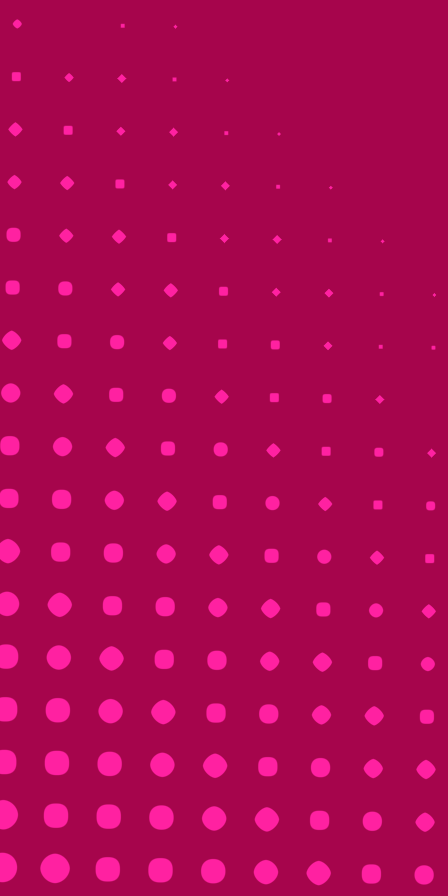
Reproduce this pattern procedurally as a Shadertoy shader.

```glsl
// A halftone field of pink dots on crimson, on a slightly tilted square grid.
// Dots grow toward the lower left; each is a superellipse whose size moves in
// steps while its outline cycles from diamond through circle to soft square.

const vec3  CRIMSON = vec3(0.65, 0.02, 0.30);
const vec3  PINK    = vec3(1.00, 0.13, 0.63);
const vec2  FIRST_DOT = vec2(0.0193, 0.9733); // top-left dot, in canvas heights
const float SPACING   = 0.05885;              // grid step
const float TILT      = 0.0177;               // grid rotation, radians
const float SIZE_STEP = 0.00286;              // size of one growth step
const float DRIFT     = 0.08;                 // shrinkage along each diagonal
const vec3  GROWTH    = vec3(1.47, 0.31, -0.0042); // level polynomial
const float MIN_LEVEL = 0.25;

// Growth level of a dot; cell is (column, row) counted from the top left.
float dotLevel(vec2 cell) {
    float diagonal = cell.y - cell.x;
    float t = diagonal - DRIFT * cell.x;
    float level = GROWTH.x + t * (GROWTH.y + t * GROWTH.z);
    // Every seventh dot on the first upper diagonal is left out.
    bool gap = abs(diagonal + 1.0) < 0.5 && mod(cell.y + 0.5, 7.0) < 1.0;
    return gap ? 0.0 : level;
}

// Superellipse distance: diamond at n = 1, circle at 2, square above.
float superellipse(vec2 p, float radius, float n) {
    vec2 q = pow(abs(p) / radius + 1e-4, vec2(n));
    return (pow(q.x + q.y, 1.0 / n) - 1.0) * radius;
}

float dotDistance(vec2 p, float level) {
    float ring = floor(level);
    float m = max(ring, 1.0);
    float radius = (ring + 0.75) * SIZE_STEP;
    float sharp = 1.0 + 0.2 * (m - 1.0);
    float blunt = 2.3 + 3.7 / (m * m);
    float phase = smoothstep(max(0.5 - 0.1 * m, 0.05), 0.8, fract(level));
    return superellipse(p, radius, mix(sharp, blunt, phase));
}

void mainImage(out vec4 fragColor, in vec2 fragCoord) {
    vec2 uv = fragCoord / iResolution.y;

    // Nearest dot on the tilted grid
    vec2 across = vec2(cos(TILT), -sin(TILT));
    vec2 down = vec2(-sin(TILT), -cos(TILT));
    vec2 offset = (uv - FIRST_DOT) / SPACING;
    vec2 cell = round(vec2(dot(offset, across), dot(offset, down)));
    vec2 center = FIRST_DOT + SPACING * (cell.x * across + cell.y * down);

    // Smooth-edged dot
    float level = dotLevel(cell);
    float edge = 0.8 / iResolution.y;
    float ink = 0.0;
    if (level > MIN_LEVEL) {
        ink = 1.0 - smoothstep(-edge, edge, dotDistance(uv - center, level));
    }
    fragColor = vec4(mix(CRIMSON, PINK, ink), 1.0);
}
```
